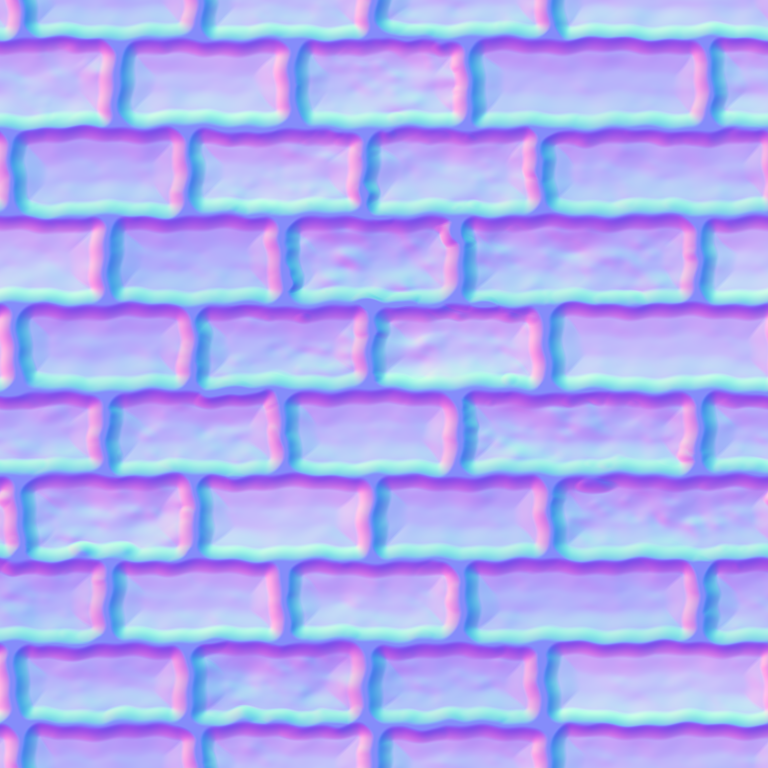
Write a Shadertoy shader that draws this texture map.

```glsl
const float TAU = 6.28318;
const float ROWS = 9.0;
const float ROW_OFFSET = 0.05;       // first bed joint below the top
const float ROW_STRETCH = 0.014;     // uneven course heights
const float BRICK_WIDTH = 0.23;      // three of these, then one wide brick
const float WIDE_WIDTH = 0.31;
const float ROW_START = 0.02;
const float BOND_SHIFT = 0.104;
const vec2 HALF_GAP = vec2(0.010, 0.0085);
const float SIZE_JITTER = 0.004;
const float CORNER = 0.012;
const float BEVEL = 0.009;
const float BEVEL_HEIGHT = 0.030;
const float SHOULDER = 0.036;        // broad rounding inside the bevel
const float SHOULDER_HEIGHT = 0.008;
const float DENT_HEIGHT = 0.006;
const float CHIP_DEPTH = 0.009;
const float WOBBLE = 0.0022;
const float RELIEF = 0.31;
const float BLUE_FALLOFF = 0.9;
const float SAMPLE_STEP = 0.003;
const vec3 MORTAR_COLOR = vec3(0.52, 0.55, 0.98);
const vec3 FACE_COLOR = vec3(0.74, 0.72, 0.98);

float hash(vec2 p) {
    return fract(sin(dot(p, vec2(127.1, 311.7))) * 43758.5);
}

// Smooth cellular noise: one signed bump per cell, tiling over the unit square
float cellBumps(vec2 p, vec2 cells) {
    p *= cells;
    vec2 base = floor(p);
    float sum = 0.0;
    for (int j = -1; j <= 1; j++)
    for (int i = -1; i <= 1; i++) {
        vec2 cell = base + vec2(i, j);
        vec2 id = mod(cell, cells);
        vec2 jitter = vec2(hash(id + 3.1), hash(id + 17.7)) - 0.5;
        vec2 d = p - cell - 0.5 - 0.8 * jitter;
        sum += (2.0 * hash(id + 41.3) - 1.0) * exp(-5.0 * dot(d, d));
    }
    return sum;
}

// Layered sines that bend the joints
vec2 wobble(vec2 p) {
    vec2 a = TAU * p;
    return WOBBLE * vec2(
        sin(9.0 * a.y + 3.0 * a.x) + 0.6 * sin(23.0 * a.y - 5.0 * a.x + 1.0),
        sin(7.0 * a.x + 2.0 * a.y + 2.0) + 0.6 * sin(19.0 * a.x - 4.0 * a.y));
}

// Signed distance to the nearest brick; id receives its column and row
float brickDistance(vec2 p, out vec2 id) {
    float t = fract(1.0 - p.y - ROW_OFFSET);
    float course = ROWS * (t - ROW_STRETCH * sin(0.5 * TAU * t));
    float row = min(floor(course), ROWS - 1.0);
    bool shifted = mod(row, 2.0) < 0.5 && row < ROWS - 1.0;

    float start = ROW_START - (shifted ? BOND_SHIFT : 0.0);
    start += 0.016 * (hash(vec2(row, 5.0)) - 0.5);
    float u = fract(p.x - start);
    float column = min(floor(u / BRICK_WIDTH), 3.0);
    float width = column < 2.5 ? BRICK_WIDTH : WIDE_WIDTH;
    id = vec2(column, row);

    vec2 q = vec2(u - column * BRICK_WIDTH - 0.5 * width,
                  (course - row - 0.5) / ROWS);
    vec2 halfSize = 0.5 * vec2(width, 1.0 / ROWS) - HALF_GAP
                  - SIZE_JITTER * vec2(hash(id + 7.3), hash(id + 29.9));
    vec2 e = abs(q) - halfSize + CORNER;
    return length(max(e, 0.0)) + min(max(e.x, e.y), 0.0) - CORNER;
}

// x: height, y: how much of the face tint applies
vec2 surface(vec2 p) {
    vec2 id;
    float d = brickDistance(p + wobble(p), id);
    float coarse = cellBumps(p, vec2(20.0, 34.0));
    float fine = cellBumps(p, vec2(44.0, 62.0));
    float wear = hash(id + 53.0);
    float rough = 0.25 + 1.1 * wear * wear;

    // Chipped edges
    d += CHIP_DEPTH * rough * max(0.7 * coarse + 0.4 * fine - 0.1, 0.0);

    float face = smoothstep(BEVEL, -BEVEL, d);
    float height = BEVEL_HEIGHT * face
                 + SHOULDER_HEIGHT * smoothstep(0.0, -SHOULDER, d)
                 + DENT_HEIGHT * rough * face * (coarse + 0.35 * fine);
    float tint = face * (0.8 + 0.35 * hash(id + 71.0) + 0.12 * coarse);
    return vec2(height, tint);
}

void mainImage(out vec4 fragColor, in vec2 fragCoord) {
    vec2 uv = fragCoord / iResolution.xy;
    vec2 h = vec2(max(SAMPLE_STEP, 1.0 / iResolution.y), 0.0);

    vec2 right = surface(uv + h.xy), left = surface(uv - h.xy);
    vec2 above = surface(uv + h.yx), below = surface(uv - h.yx);

    // Red rises toward right-facing slopes, green toward downward-facing ones
    vec2 slope = vec2(left.x - right.x, above.x - below.x) / (2.0 * h.x);
    vec2 lean = RELIEF * slope / sqrt(1.0 + dot(slope, slope));
    float tint = 0.25 * (right.y + left.y + above.y + below.y);

    vec3 color = mix(MORTAR_COLOR, FACE_COLOR, tint);
    color += vec3(lean, -BLUE_FALLOFF * dot(lean, lean));
    fragColor = vec4(clamp(color, 0.0, 1.0), 1.0);
}
```
